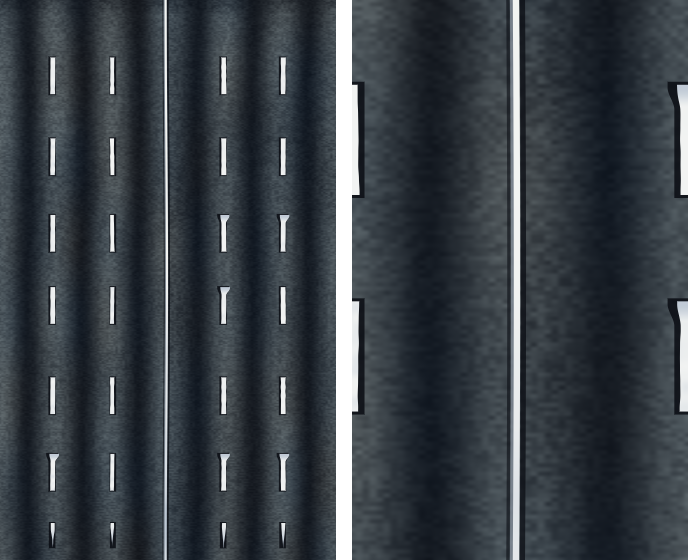
Left, the full canvas; right, a detail of the centre.
Write a Shadertoy shader that draws this texture.

```glsl
#define ROWS 7
#define COLUMNS 4
#define ROW_PITCH 0.1367
#define FIRST_ROW 0.1354
#define LANE_PITCH 0.1061
#define LANE_GAP 0.0466
#define BAND_PITCH 0.0990
#define BAND_START 0.0521
#define DASH_HALF vec2(0.0046, 0.0328)
#define GRAIN_SCALE 300.0
#define GRAIN_DEPTH 0.50

const vec3 ASPHALT_DARK = vec3(0.065, 0.085, 0.115);
const vec3 ASPHALT_LIGHT = vec3(0.355, 0.395, 0.415);
const vec3 SHADOW = vec3(0.035, 0.045, 0.07);
const vec3 PAINT = vec3(0.95, 0.955, 0.95);
const vec3 WORN_PAINT = vec3(0.69, 0.74, 0.80);

float hash(vec2 p) {
    return fract(sin(dot(p, vec2(127.1, 311.7))) * 43758.5453);
}

float noise(vec2 p) {
    vec2 i = floor(p), f = fract(p);
    f = f * f * (3.0 - 2.0 * f);
    return mix(mix(hash(i), hash(i + vec2(1, 0)), f.x),
               mix(hash(i + vec2(0, 1)), hash(i + vec2(1, 1)), f.x), f.y);
}

// Pixel coverage of a signed distance
float cover(float d) {
    return clamp(0.5 - d * iResolution.y, 0.0, 1.0);
}

float boxDistance(vec2 p, vec2 halfSize) {
    vec2 d = abs(p) - halfSize;
    return length(max(d, 0.0)) + min(max(d.x, d.y), 0.0);
}

// Lengthwise light and dark bands with woven grain
vec3 asphalt(vec2 p) {
    float drift = 0.006 * (noise(vec2(p.y * 6.0, 3.0)) - 0.5);
    float band = 0.5 - 0.5 * cos(6.28318 * (abs(p.x) + drift - BAND_START) / BAND_PITCH);
    float tone = 0.06 + 0.70 * pow(band, 0.85);
    tone *= 0.80 + 0.40 * noise(p * vec2(14.0, 9.0) + 20.0);
    tone *= 1.0 - 0.22 * smoothstep(-0.005, 0.005, p.x) * smoothstep(0.06, 0.04, p.x + 0.0);
    tone *= 0.65 + 0.35 * smoothstep(0.0, 0.03, p.y);
    float grain = 0.65 * noise(p * GRAIN_SCALE * vec2(0.8, 1.3))
                + 0.35 * noise(p * GRAIN_SCALE * 0.5 + 40.0) - 0.5;
    tone += GRAIN_DEPTH * grain * (0.35 + 0.65 * band);
    vec3 color = mix(ASPHALT_DARK, ASPHALT_LIGHT, clamp(tone, 0.0, 1.3));
    float tint = noise(p * vec2(18.0, 7.0) + 60.0) - 0.5;
    return color + vec3(-0.02, 0.0, 0.02) * tint;
}

// Thin continuous divider with dark grooves beside it
vec3 drawDivider(vec3 color, vec2 p) {
    float x = p.x + 0.0030 + 0.0012 * cos(p.y * 6.28318);
    color = mix(color, SHADOW, 0.75 * cover(abs(x - 0.0038) - 0.0016));
    color = mix(color, SHADOW, 0.60 * cover(abs(x + 0.0048) - 0.0010));
    color = mix(color, WORN_PAINT * 0.75, 0.8 * cover(abs(x + 0.0022) - 0.0014));
    float wear = noise(vec2(5.0, p.y * 24.0)) * smoothstep(0.45, 0.85, p.y);
    return mix(color, mix(PAINT, WORN_PAINT, wear), cover(abs(x) - 0.0019));
}

// One painted dash: some flare at the top, the last row tapers
vec3 drawDash(vec3 color, vec2 p, int row, int column) {
    bool last = row == ROWS - 1;
    bool flared = (row % 3 == 2 && column != 1 && row + column > 2)
               || (row == 3 && column == 2);
    vec2 size = DASH_HALF * (last ? vec2(0.85, 0.66) : vec2(1));
    if (column == 1) size.x *= 0.85;
    float up = clamp(-p.y / size.y, -1.0, 1.0);
    float flare = flared ? smoothstep(0.55, 0.95, up) : 0.0;
    float seed = hash(vec2(row, column) + 7.0);

    // Dark rim, heavier on one side
    float side = column == 1 ? 1.0 : -1.0;
    vec2 rim = size + vec2(0.0020 + 0.004 * flare, 0.0018);
    color = mix(color, SHADOW, 0.85 * cover(boxDistance(p - vec2(side * 0.0012, 0.0), rim)));

    // Paint with slightly uneven edges
    float halfWidth = size.x + 0.0042 * flare;
    if (last) halfWidth *= mix(0.12, 1.0, smoothstep(-1.0, 0.7, up));
    halfWidth -= 0.0008 * noise(vec2(seed * 50.0, p.y * 130.0));
    p.x -= 0.0022 * flare + 0.0008 * (seed - 0.5) * up;
    float wear = max(0.75 * flare, 0.3 * seed * noise(p * 160.0 + seed * 30.0));
    if (last) wear = max(wear, 0.5 - 0.5 * up);
    vec3 paint = mix(PAINT, WORN_PAINT, wear);
    return mix(color, paint, cover(boxDistance(p, vec2(halfWidth, size.y))));
}

void mainImage(out vec4 fragColor, in vec2 fragCoord) {
    // x runs from the middle, y runs down; the canvas height is one unit
    vec2 p = vec2(fragCoord.x - 0.5 * iResolution.x, iResolution.y - fragCoord.y) / iResolution.y;
    vec3 color = drawDivider(asphalt(p), p);

    for (int row = 0; row < ROWS; row++) {
        float r = float(row);
        float slip = pow(sin(r * 1.0472), 2.0) * (row > 3 ? 0.0326 : 0.0104);
        float y = FIRST_ROW + r * ROW_PITCH + slip;
        for (int column = 0; column < COLUMNS; column++) {
            float lane = float(column) - 1.5;
            float x = lane * LANE_PITCH + sign(lane) * LANE_GAP;
            color = drawDash(color, p - vec2(x, y), row, column);
        }
    }
    fragColor = vec4(color, 1.0);
}
```
